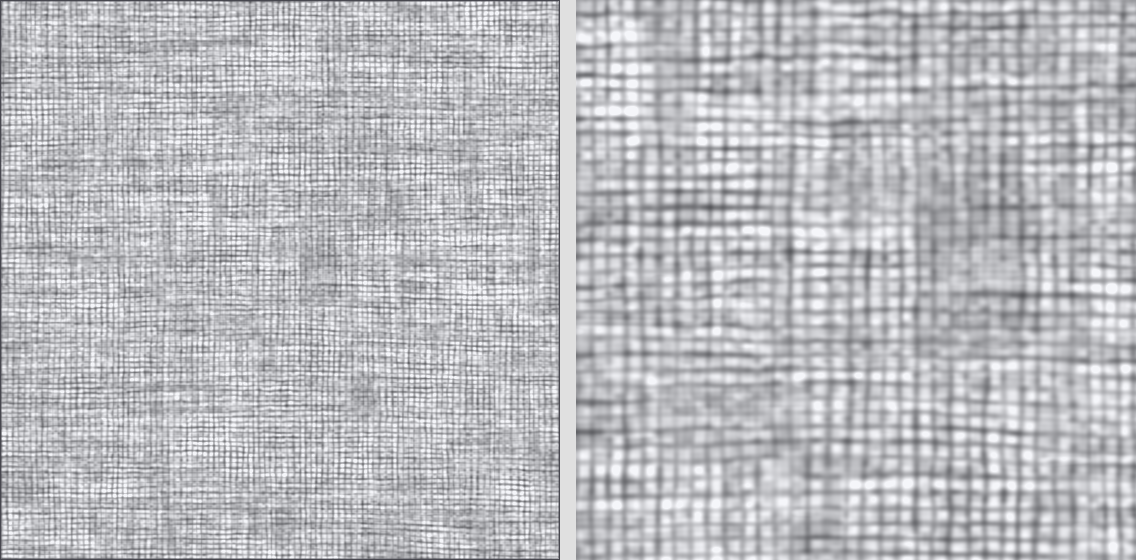
Left: the whole. Right: its middle third, enlarged.
This texture is drawn by a WebGL 2 fragment shader. Its source:

```glsl
#version 300 es
precision highp float;
// Draws a loose grey linen weave with uneven threads and a thin dark edge.

uniform vec2 u_resolution;
out vec4 fragColor;

const float TAU = 6.2831853;
const vec2 THREADS = vec2(98.0, 110.0);   // warp and weft threads per canvas
const vec3 EDGE_COLOR = vec3(0.27, 0.27, 0.30);
const float EDGE_WIDTH = 0.0024;

float hash(vec2 cell) {
    vec3 q = fract(vec3(cell.xyx) * 0.1031);
    q += dot(q, q.yzx + 33.33);
    return fract((q.x + q.y) * q.z);
}

// Smooth value noise in the range -1 to 1
float signedNoise(vec2 p) {
    vec2 cell = floor(p);
    vec2 f = fract(p);
    f = f * f * (3.0 - 2.0 * f);
    float low = mix(hash(cell), hash(cell + vec2(1.0, 0.0)), f.x);
    float high = mix(hash(cell + vec2(0.0, 1.0)), hash(cell + vec2(1.0, 1.0)), f.x);
    return 2.0 * mix(low, high, f.y) - 1.0;
}

// Thread coordinates: one unit per thread, nearly straight, weft slightly bowed
vec2 threadCoords(vec2 p) {
    vec2 t = p * THREADS;
    t.x += 0.35 * signedNoise(p * vec2(30.0, 4.0) + 11.0);
    t.x += 0.12 * signedNoise(p * vec2(90.0, 50.0) + 23.0);
    t.y += 0.80 * signedNoise(p * vec2(2.0, 5.0) + 37.0);
    t.y += 0.30 * signedNoise(p * vec2(6.0, 30.0) + 41.0);
    t.y += 0.12 * signedNoise(p * vec2(50.0, 100.0) + 53.0);
    return t;
}

// Rounded light threads between narrower dark gaps
vec2 threadProfile(vec2 t) {
    return cos(TAU * t) + 0.22 * (1.0 - cos(2.0 * TAU * t)) - 0.22;
}

// Light cells between dark crossing lines, scaled per direction
float weave(vec2 t, vec2 contrast) {
    vec2 wave = threadProfile(t) * contrast;
    return 0.074 * wave.x + 0.080 * wave.y + 0.020 * wave.x * wave.y;
}

// Brightness of single threads and gaps, varying along their length
float threadTone(vec2 t, vec2 p) {
    float warp = signedNoise(vec2(2.0 * t.x, p.y * 14.0) + 71.0);
    float weft = signedNoise(vec2(p.x * 12.0, 2.0 * t.y) + 131.0);
    return 0.070 * warp + 0.100 * weft;
}

float linenTone(vec2 p) {
    vec2 t = threadCoords(p);

    // Bands in which the cloth is open and light or dense and grey
    float weftBand = signedNoise(p * vec2(6.0, 52.0) + 211.0);
    float warpBand = signedNoise(p * vec2(46.0, 6.0) + 251.0);
    float patchTone = signedNoise(p * vec2(14.0, 26.0) + 307.0);

    vec2 contrast = 1.0 + 0.40 * vec2(weftBand, warpBand) + 0.35 * patchTone;
    float tone = 0.732 + weave(t, contrast) + threadTone(t, p);
    tone += 0.032 * weftBand + 0.026 * warpBand + 0.012 * patchTone;

    // Slubs and fibre grain
    float slub = signedNoise(p * vec2(60.0, 130.0) + 401.0);
    tone += 0.08 * smoothstep(0.45, 0.95, slub);
    tone += 0.110 * signedNoise(p * vec2(170.0, 230.0) + 503.0);
    return clamp(tone, 0.32, 0.965);
}

// Coverage of the dark line around the canvas
float edgeMask(vec2 p, float pixel) {
    vec2 inset = min(p, 1.0 - p);
    float depth = min(inset.x, inset.y);
    return 1.0 - smoothstep(EDGE_WIDTH - pixel, EDGE_WIDTH + pixel, depth);
}

void main() {
    vec2 p = gl_FragCoord.xy / u_resolution;
    float pixel = 1.0 / min(u_resolution.x, u_resolution.y);

    vec3 coolTint = vec3(-0.004, -0.001, 0.015);
    vec3 color = vec3(linenTone(p)) + coolTint;
    color = mix(color, EDGE_COLOR, edgeMask(p, pixel));
    fragColor = vec4(color, 1.0);
}
```
